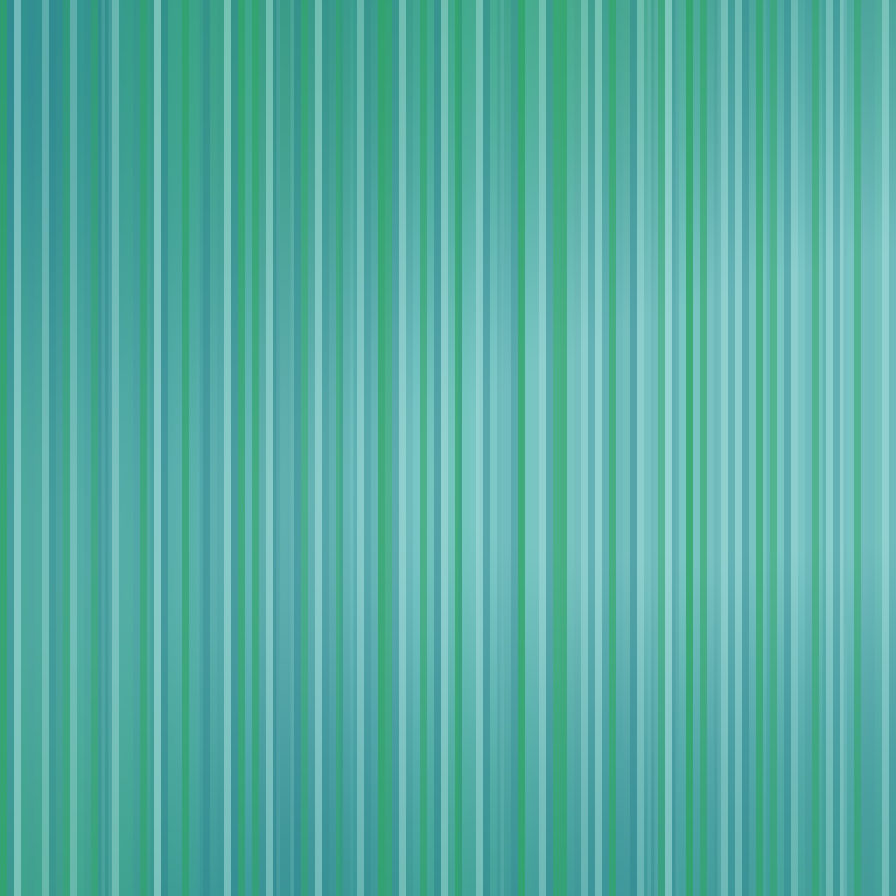
A Shadertoy shader for this pattern:

```glsl
// Fine vertical pinstripes in teal, green and pale aqua over a softly glowing wash
#define COLUMNS 128.0
#define GROUP 5.0
#define LIGHT_CHANCE 0.80
#define GREEN_CHANCE 0.86
#define DARK_CHANCE 0.90
#define SPLIT_CHANCE 0.16
#define EDGE_SOFTNESS 0.16
#define GLOW_HEIGHT 0.36
#define TEAL vec3(0.18, 0.54, 0.58)
#define GREEN vec3(0.18, 0.64, 0.39)
#define AQUA vec3(0.48, 0.77, 0.77)
#define PALE vec3(0.69, 0.89, 0.88)

float hash(float n, float seed) {
    vec3 p = fract(vec3(n, seed, n) * 0.1031);
    p += dot(p, p.yzx + 33.33);
    return fract((p.x + p.y) * p.z);
}

vec2 gradient(vec2 cell) {
    float a = 6.2832 * hash(cell.x + 17.0 * cell.y, 41.0);
    return vec2(cos(a), sin(a));
}

float gradientNoise(vec2 p) {
    vec2 i = floor(p), f = p - i;
    vec2 u = f * f * f * (f * (f * 6.0 - 15.0) + 10.0);
    vec2 e = vec2(1.0, 0.0);
    float low = mix(dot(gradient(i), f), dot(gradient(i + e.xy), f - e.xy), u.x);
    float high = mix(dot(gradient(i + e.yx), f - e.yx), dot(gradient(i + 1.0), f - 1.0), u.x);
    return mix(low, high, u.y);
}

// Smooth background: a bright band rising to the right over teal and green
vec3 wash(vec2 uv) {
    float ridge = mix(0.38, 0.56, uv.x);
    float fall = (uv.y - ridge) / GLOW_HEIGHT;
    float glow = exp(-fall * fall) * mix(0.42, 1.0, smoothstep(0.0, 0.6, uv.x));
    glow += 0.18 * smoothstep(0.3, 1.0, uv.x);
    float topGreen = smoothstep(0.5, 1.0, uv.y) * smoothstep(0.05, 0.35, uv.x);
    float leftGreen = smoothstep(0.4, 0.0, uv.y) * smoothstep(0.25, 0.0, uv.x);
    float drift = gradientNoise(uv * vec2(5.0, 1.6) + 3.0);
    float greenness = 0.30 + 0.42 * topGreen + 0.35 * leftGreen + 0.60 * drift;
    vec3 deep = mix(TEAL, GREEN + vec3(0.05, 0.0, 0.12), clamp(greenness, 0.0, 1.0));
    return mix(deep, AQUA, clamp(glow, 0.0, 1.0));
}

// Colour of one half column; most columns keep both halves alike
vec3 stripe(float halfIndex, vec3 base) {
    float column = floor(halfIndex * 0.5);
    float group = floor(column / GROUP);
    float slot = mod(column, GROUP);

    // One light, green and dark line per group; light lines never touch
    float lightSlot = floor(hash(group, 3.0) * (GROUP - 1.0));
    float greenSlot = mod(lightSlot + 2.0 + step(0.5, hash(group, 7.0)), GROUP);
    float darkSlot = mod(lightSlot + 1.0 + 3.0 * step(0.5, hash(group, 11.0)), GROUP);

    // Plain columns vary slightly in tone and lean to teal or green
    float tone = hash(column, 19.0);
    vec3 color = base * (0.97 + 0.06 * tone);
    color = mix(color, tone < 0.5 ? TEAL : GREEN, 0.14 * hash(column, 23.0));

    float strength = 0.7 + 0.6 * hash(column, 29.0);
    if (slot == lightSlot && hash(group, 5.0) < LIGHT_CHANCE)
        color = mix(base, PALE, 0.42 * strength);
    else if (slot == greenSlot && hash(group, 9.0) < GREEN_CHANCE)
        color = mix(base, GREEN, 0.60 * strength);
    else if (slot == darkSlot && hash(group, 13.0) < DARK_CHANCE)
        color = mix(base, TEAL * 0.95, 0.38 * strength);

    // Some columns are split into two narrow lines
    if (hash(column, 31.0) < SPLIT_CHANCE && mod(halfIndex, 2.0) > 0.5)
        color = mix(color, tone < 0.5 ? AQUA : TEAL, 0.25);
    return color;
}

void mainImage(out vec4 fragColor, in vec2 fragCoord) {
    vec2 uv = fragCoord / iResolution.xy;
    vec3 base = wash(uv);

    // Blend the two half columns that meet at the nearest edge
    float x = uv.x * COLUMNS * 2.0;
    float edge = floor(x + 0.5);
    float blur = clamp(COLUMNS / iResolution.x, EDGE_SOFTNESS, 0.5);
    float side = smoothstep(-blur, blur, x - edge);
    vec3 color = mix(stripe(edge - 1.0, base), stripe(edge, base), side);

    fragColor = vec4(color, 1.0);
}
```
